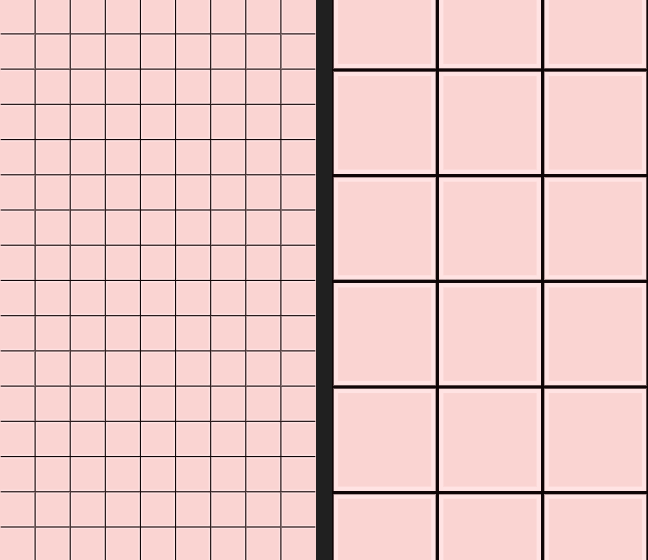
Left: the whole. Right: its middle third, enlarged.
Give the GLSL for this pattern, as a Shadertoy shader.

```glsl
// Thin dark grid of near-square cells on flat pale pink, nine across and sixteen down.
// Each line is an exact box-filtered band around the nearest repeat, with a faint
// lighter halo beside it. All lengths are in units of the canvas width.

const vec3 PAPER = vec3(0.980, 0.830, 0.825);
const vec3 HALO  = vec3(1.000, 0.890, 0.890);
const vec3 INK   = vec3(0.060, 0.020, 0.025);

const vec2  CELL        = vec2(1.0 / 9.0, 0.11146); // column and row pitch
const vec2  LINE_REACH  = vec2(3.5, 7.0);   // outermost line index from the centre
const float ROW_SHIFT   = -0.0014;          // the rows sit slightly below centre
const float LINE_HALF   = 0.00175;          // half width of the ink
const float HALO_HALF   = 0.0064;           // half width of the halo
const float SIDE_MARGIN = 0.0022;           // gap where rows stop short of the sides

// Share of a pixel of size px, centred at distance d, inside a band.
float bandCoverage(float d, float halfWidth, float px) {
    float hi = min(d + 0.5 * px, halfWidth);
    float lo = max(d - 0.5 * px, -halfWidth);
    return clamp((hi - lo) / px, 0.0, 1.0);
}

// Signed distance to the nearest line; offset 0.5 puts lines between centres.
float lineDistance(float p, float pitch, float offset, float reach) {
    float index = floor(p / pitch + 0.5 - offset) + offset;
    return p - pitch * clamp(index, -reach, reach);
}

void mainImage(out vec4 fragColor, in vec2 fragCoord) {
    float px = 1.0 / iResolution.x;
    vec2 p = (fragCoord - 0.5 * iResolution.xy) * px;

    // Distances to the closest column line and row line
    float dx = lineDistance(p.x, CELL.x, 0.5, LINE_REACH.x);
    float dy = lineDistance(p.y - ROW_SHIFT, CELL.y, 0.0, LINE_REACH.y);

    // Rows end just inside the left and right edges
    float rowExtent = bandCoverage(p.x, 0.5 - SIDE_MARGIN, px);

    // Halo first, then ink over it
    float halo = max(bandCoverage(dx, HALO_HALF, px),
                     bandCoverage(dy, HALO_HALF, px) * rowExtent);
    float ink  = max(bandCoverage(dx, LINE_HALF, px),
                     bandCoverage(dy, LINE_HALF, px) * rowExtent);

    vec3 color = mix(PAPER, HALO, halo * (1.0 - ink));
    color = mix(color, INK, ink);
    fragColor = vec4(color, 1.0);
}
```
